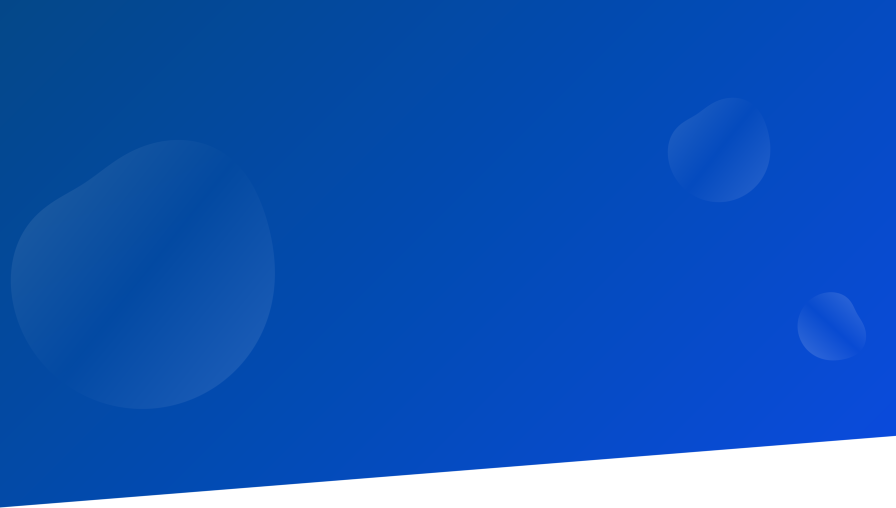
This background is drawn by a Shadertoy shader. Its source:

```glsl
const vec3 DEEP_BLUE = vec3(0.015, 0.280, 0.535);
const vec3 MID_BLUE = vec3(0.008, 0.293, 0.705);
const vec3 BRIGHT_BLUE = vec3(0.045, 0.292, 0.880);
const vec3 PAPER_WHITE = vec3(1.0);

mat2 rotation(float angle) {
    float c = cos(angle), s = sin(angle);
    return mat2(c, s, -s, c);
}

// Smooth periodic bump around one direction
float angularBump(float angle, float direction, float sharpness) {
    return exp(sharpness * (cos(angle - direction) - 1.0));
}

// Approximate distance to a disc with one bulge and one flattened side
float blobDistance(vec2 p, float radius) {
    float angle = atan(p.y, p.x);
    float bulge = 0.124 * angularBump(angle, 1.01, 7.3);
    float dent = 0.168 * angularBump(angle, 2.13, 7.3);
    return length(p) - radius * (1.0 + bulge - dent);
}

// Coverage of a shape with an edge one pixel wide
float coverage(float distanceToEdge, float pixel) {
    return 1.0 - smoothstep(-0.7 * pixel, 0.7 * pixel, distanceToEdge);
}

// Diagonal three-stop gradient, t from 0 to 1
vec3 backdrop(float t) {
    vec3 lower = mix(DEEP_BLUE, MID_BLUE, clamp(2.0 * t, 0.0, 1.0));
    return mix(lower, BRIGHT_BLUE, clamp(2.0 * t - 1.0, 0.0, 1.0));
}

// Translucent blob, clear along its middle band and lit towards both sides
vec3 addBlob(vec3 color, vec2 p, vec2 center, float radius, float turn,
             float strength, float pixel) {
    vec2 local = rotation(-turn) * (p - center);
    float sheen = abs(dot(local, vec2(0.785, -0.620))) / radius;
    float alpha = strength * min(sheen, 1.0);
    return mix(color, PAPER_WHITE, alpha * coverage(blobDistance(local, radius), pixel));
}

void mainImage(out vec4 fragColor, in vec2 fragCoord) {
    float pixel = 1.0 / iResolution.y;
    vec2 p = fragCoord * pixel;
    float width = iResolution.x * pixel;

    // Background runs from the upper left to the lower right
    vec3 color = backdrop((p.x + 1.0 - p.y) / (width + 1.0));

    // Floating blobs
    color = addBlob(color, p, vec2(0.280, 0.455), 0.260, 0.0, 0.088, pixel);
    color = addBlob(color, p, vec2(1.415, 0.703), 0.101, 0.0, 0.095, pixel);
    color = addBlob(color, p, vec2(1.637, 0.358), 0.067, -1.65, 0.140, pixel);

    // White wedge along the bottom
    float slope = 0.141 / width;
    float wedge = (p.y - slope * p.x - 0.001) / sqrt(1.0 + slope * slope);
    color = mix(color, PAPER_WHITE, coverage(wedge, pixel));

    fragColor = vec4(color, 1.0);
}
```
